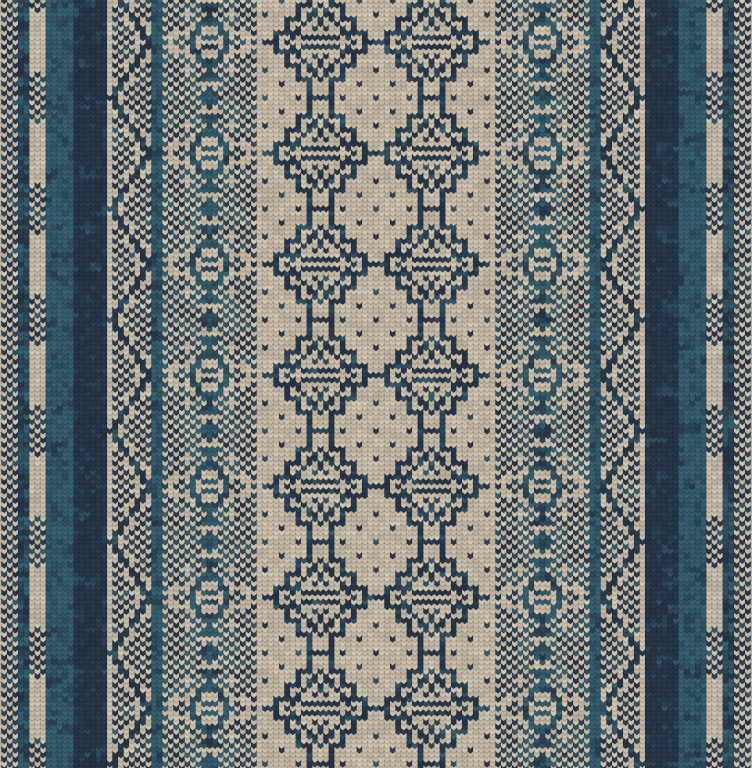
A WebGL 1 fragment shader for this pattern:

```glsl
precision highp float;
// Knitted textile with mirrored vertical bands: stepped diamonds, checked medallions,
// zigzags and plain stripes. Each motif is a rule on integer stitch coordinates;
// V-shaped stitches, heathered yarn and gradient noise provide the texture.
uniform vec2 u_resolution;

float hash(vec2 p) {
  p = fract(p * vec2(0.1031, 0.1137));
  p += dot(p, p.yx + 33.33);
  return fract((p.x + p.y) * p.x * 7.31);
}

float gradDot(vec2 cell, vec2 offset) {
  float angle = 6.2832 * hash(cell + 57.0);
  return dot(vec2(cos(angle), sin(angle)), offset);
}

float gradientNoise(vec2 p) {
  vec2 i = floor(p), f = fract(p);
  vec2 u = f * f * (3.0 - 2.0 * f);
  vec2 e = vec2(1.0, 0.0);
  return mix(mix(gradDot(i, f), gradDot(i + e, f - e), u.x),
             mix(gradDot(i + e.yx, f - e.yx), gradDot(i + 1.0, f - 1.0), u.x), u.y);
}

// Half width of the stepped diamond at b rows from its middle
float stepWidth(float b) {
  return 8.0 - 2.0 * min(floor(b / 3.0), 3.0);
}

bool diamondInk(float k, float b) {
  float a = abs(mod(k, 20.0) - 10.0);
  float w = stepWidth(b);
  bool outline = a <= w && (a >= stepWidth(b + 1.0) || b > 11.5);
  bool link = b < 0.5 && a > 8.0 && k < 20.5;
  // Nested diamond, double bar and small chevron
  float slope = b + a * 1.33;
  bool inner = abs(slope - 8.0) < 0.8;
  bool bars = abs(b - 1.0) < 0.5 && a < 3.5;
  bool chevron = b > 2.5 && abs(slope - 4.5) < 0.7;
  // Single stitches scattered on a staggered lattice between diamonds
  vec2 m = mod(vec2(10.0 - a, 12.0 - b), 6.0);
  bool dots = a > w + 1.5 && abs(m.x - m.y) < 0.5 && mod(m.x, 3.0) < 0.5;
  return outline || link || inner || bars || chevron || dots;
}

bool medallionInk(float k, float row, float b) {
  float a = abs(k - 30.0);
  bool checker = mod(k + row, 2.0) < 0.5;
  float ring = max(a * 1.25 + b * 0.65, b);
  if (b > 10.5 && a < 2.5) return a < 1.5 || checker;
  if (ring < 2.0) return a < 1.5 && b > 0.5;
  if (ring < 3.5) return false;
  if (ring < 5.2) return true;
  if (ring < 6.6) return checker && a < 2.5;
  if (ring < 8.4) return checker || a < 1.5;
  if (ring < 9.5) return false;
  return checker;
}

// x: dark yarn coverage, y: teal share of the dark yarn
vec2 bandPattern(float k, float row) {
  float b = abs(mod(row + 12.0, 24.0) - 12.0);
  bool checker = mod(k + row, 2.0) < 0.5;
  bool ink = false;
  float teal = 0.3;
  if (k < 21.5) {
    ink = diamondInk(k, b);
  } else if (k < 37.5) {
    ink = medallionInk(k, row, b);
    teal = abs(k - 30.0) < 4.5 ? 0.65 : 0.35;
  } else if (k < 40.5) {
    ink = k > 38.5 || checker;
    teal = 0.75;
  } else if (k < 48.5) {
    float gap = abs(k - 41.0 - b * 0.54);
    ink = gap < 0.75 || (gap > 1.7 && checker && k < 47.5);
  } else if (k < 59.5) {
    ink = true;
    teal = k < 54.5 ? 0.12 : 0.8;
  } else if (k < 62.5) {
    ink = b > 6.5 && checker;
  } else if (k < 64.5) {
    ink = true;
    teal = 0.5;
  } else if (k < 67.5) {
    ink = checker;
  }
  return vec2(ink ? 1.0 : 0.0, teal);
}

vec3 knit(vec2 uv) {
  vec2 st = (uv - vec2(0.5 * u_resolution.x / u_resolution.y, 0.945)) * vec2(138.4, 166.0);
  float col = floor(st.x + 0.5);
  float side = abs(st.x - col);
  st.y += 0.25 - side;
  float row = floor(st.y + 0.5);
  float across = abs(st.y - row);
  vec2 stitch = vec2(col, row);
  vec2 yarn = bandPattern(abs(col), row);

  // Heathered yarn: blotches along the rows plus differences between stitches
  float grain = hash(stitch + 211.0) - 0.5;
  float blotch = gradientNoise(stitch * vec2(0.18, 0.4) + 90.0);
  float tealMix = smoothstep(0.15, 0.85, yarn.y + 0.55 * blotch + 0.55 * grain);
  vec3 dark = mix(vec3(0.15, 0.205, 0.28), vec3(0.20, 0.355, 0.415), tealMix);
  vec3 beige = vec3(0.765, 0.72, 0.645) * (1.0 + 0.06 * blotch);
  vec3 color = mix(beige, dark, yarn.x) * (1.0 + 0.1 * grain);

  // Shadows between rows and between the legs of each stitch
  float groove = 0.20 * smoothstep(0.25, 0.5, across) + 0.13 * smoothstep(0.32, 0.5, side);
  return color * (1.03 - groove);
}

void main() {
  vec3 sum = vec3(0.0);
  for (int j = 0; j < 3; j++)
    for (int i = 0; i < 3; i++)
      sum += knit((gl_FragCoord.xy + (vec2(float(i), float(j)) - 1.0) / 3.0) / u_resolution.y);
  gl_FragColor = vec4(sum / 9.0, 1.0);
}
```
